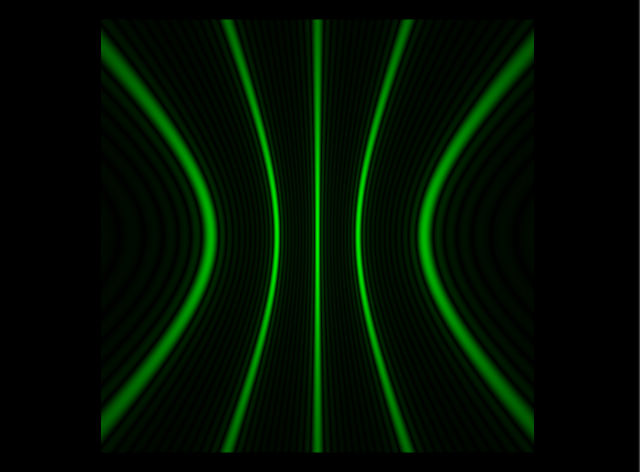
Write a WebGL 1 fragment shader that draws this background.

```glsl
precision highp float;
// Green diffraction fringes on a square screen lit by a row of point emitters.
// Each screen point sums the emitters' phasors, so bright orders form hyperbolas
// with fainter side lobes between them; brightness falls with distance.

uniform vec2 u_resolution;

const float PI = 3.14159265;
const int EMITTERS = 12;
const float ORDER_SINE = 0.351;       // sine of the first order's angle
const float SCREEN_DISTANCE = 0.5;    // in half-widths of the screen
const float SCREEN_HALF = 0.4587;     // in canvas heights
const float SCREEN_CENTER_X = 0.4961; // in canvas widths
const vec3 BEAM_COLOR = vec3(0.0, 1.0, 0.0);
const vec3 RIM_COLOR = vec3(0.25);
const int SAMPLES = 3;

// Normalised amplitude of equally spaced emitters with a constant phase step.
float gratingAmplitude(float phaseStep) {
  vec2 sum = vec2(0.0);
  for (int i = 0; i < EMITTERS; i++) {
    float phase = float(i) * phaseStep;
    sum += vec2(cos(phase), sin(phase));
  }
  return length(sum) / float(EMITTERS);
}

// Light reaching point p of a screen at the given distance.
float fringeLight(vec2 p, float distanceToScreen) {
  float range = length(vec3(p, distanceToScreen));
  float order = p.x / (range * ORDER_SINE);
  return gratingAmplitude(2.0 * PI * order) * distanceToScreen / range;
}

// Square mask with an edge one pixel wide.
float squareMask(vec2 p, float pixel) {
  float edge = max(abs(p.x), abs(p.y)) - 1.0;
  return clamp(0.5 - edge / pixel, 0.0, 1.0);
}

// Canvas pixels to screen units, with the screen spanning -1 to 1.
vec2 toScreen(vec2 coord) {
  vec2 center = u_resolution * vec2(SCREEN_CENTER_X, 0.5);
  return (coord - center) / (SCREEN_HALF * u_resolution.y);
}

void main() {
  // Average a small grid of samples to smooth the finest fringes.
  float light = 0.0;
  for (int j = 0; j < SAMPLES; j++) {
    for (int i = 0; i < SAMPLES; i++) {
      vec2 offset = (vec2(float(i), float(j)) + 0.5) / float(SAMPLES) - 0.5;
      light += fringeLight(toScreen(gl_FragCoord.xy + offset), SCREEN_DISTANCE);
    }
  }
  light /= float(SAMPLES * SAMPLES);

  float pixel = 1.0 / (SCREEN_HALF * u_resolution.y);
  vec3 color = BEAM_COLOR * light * squareMask(toScreen(gl_FragCoord.xy), pixel);

  // Thin grey rim along the right side of the canvas.
  float rimStart = u_resolution.x * (1.0 - 1.0 / 512.0);
  color += RIM_COLOR * clamp(gl_FragCoord.x - rimStart + 0.5, 0.0, 1.0);

  gl_FragColor = vec4(color, 1.0);
}
```
